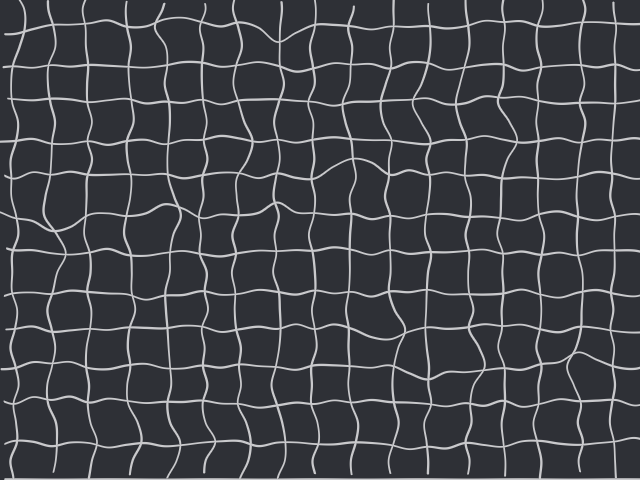
This pattern is drawn by a Shadertoy shader. Its source:

```glsl
// A hand-drawn wobbly net: 17 pale vertical and 13 horizontal strands on slate.
// Each strand is a Catmull-Rom curve through jittered knots, two per cell;
// crossings share rare strong kinks, and strand ends stop raggedly near the edges.

const vec3 SLATE = vec3(0.18, 0.19, 0.212);
const vec3 CHALK = vec3(0.79, 0.79, 0.80);
const vec2 COUNT = vec2(17.0, 13.0);          // strands across and up
const vec2 ORIGIN = vec2(0.0290, 0.0013);     // lower-left crossing
const float PITCH = 0.0784;                   // cell size, canvas height = 1
const float HALF_WIDTH = 0.0021;
const float SWELL = 0.16;                     // variation of the stroke width
const float DRIFT = 0.08;                     // offset of a whole strand
const float JITTER = 0.08;                    // offset of a crossing
const float RIPPLE = 0.13;                    // bend between crossings
const float KINK = 0.42;                      // rare strong pull on a crossing
const float KINK_CHANCE = 0.05;
const float LEAN = 0.42;                      // sideways pull on a group

float hash(vec2 p) {
    vec3 q = fract(p.xyx * 0.1031);
    q += dot(q, q.yzx + 33.33);
    return fract((q.x + q.y) * q.z);
}

float signedHash(vec2 p) { return 2.0 * hash(p) - 1.0; }

// Columns lean right near the lower left and left near the upper right.
float lean(vec2 id) {
    vec2 low = (id - vec2(4.5, 1.0)) / vec2(3.2, 0.5);
    vec2 high = (id - vec2(11.0, 10.0)) / vec2(2.2, 0.5);
    return LEAN * (exp(-dot(low, low)) - exp(-dot(high, high)));
}

// Sideways offset of a strand at a crossing; axis 0 = column, 1 = row.
float crossing(float line, float node, float axis) {
    vec2 id = axis < 0.5 ? vec2(line, node) : vec2(node, line);
    float shift = JITTER * signedHash(id + 19.0 + 71.0 * axis);
    if (hash(id + 137.0) < KINK_CHANCE) {
        float angle = 6.2832 * hash(id + 211.0);
        shift += KINK * (axis < 0.5 ? cos(angle) : sin(angle));
    }
    return shift + (axis < 0.5 ? lean(id) : 0.0);
}

// Even knots are crossings, odd knots ripple about their midpoint.
float knot(float line, float k, float axis) {
    float node = floor(k * 0.5);
    float here = crossing(line, node, axis);
    if (k - 2.0 * node < 0.5) return here;
    float middle = 0.5 * (here + crossing(line, node + 1.0, axis));
    return middle + RIPPLE * signedHash(vec2(line + 307.0 * axis, k + 53.0));
}

// Signed distance to one strand; g = (along, across) in cells.
float strand(vec2 g, float line, float axis, vec2 span) {
    float u = 2.0 * g.x;
    float k = floor(u);
    float f = u - k;
    float a = knot(line, k - 1.0, axis);
    float b = knot(line, k, axis);
    float c = knot(line, k + 1.0, axis);
    float d = knot(line, k + 2.0, axis);

    float c1 = 0.5 * (c - a);
    float c2 = a - 2.5 * b + 2.0 * c - 0.5 * d;
    float c3 = 1.5 * (b - c) + 0.5 * (d - a);
    float offset = b + f * (c1 + f * (c2 + f * c3));
    float slope = 2.0 * (c1 + f * (2.0 * c2 + 3.0 * f * c3));
    offset += DRIFT * signedHash(vec2(line, 401.0 + axis));

    // The bottom row stays straight along the canvas edge.
    if (axis > 0.5 && line < 0.5) { offset = 0.0; slope = 0.0; }

    float side = abs(g.y - line - offset) / sqrt(1.0 + slope * slope);
    float beyond = max(0.0, max(span.x - g.x, g.x - span.y));
    float swell = 1.0 + SWELL * sin(2.3 * g.x + 4.1 * line + 2.0 * axis);
    return PITCH * length(vec2(side, beyond)) - HALF_WIDTH * swell;
}

// Ragged start and end of a strand, in cells along it.
vec2 strandSpan(float line, float axis, float aspect) {
    float first = hash(vec2(line, 503.0 + axis));
    float last = hash(vec2(line, 607.0 + axis));
    vec2 ends = axis < 0.5
        ? vec2(mix(-0.002, 0.018, first), mix(1.015, 0.985, last))
        : vec2(mix(-0.006, 0.018, first), aspect + mix(0.04, -0.008, last));
    return (ends - (axis < 0.5 ? ORIGIN.y : ORIGIN.x)) / PITCH;
}

void mainImage(out vec4 fragColor, in vec2 fragCoord) {
    float pixel = 1.0 / iResolution.y;
    float aspect = iResolution.x * pixel;
    vec2 cell = (fragCoord * pixel - ORIGIN) / PITCH;

    // Nearest strand among three neighbours in each direction.
    float dist = 1.0;
    for (int axis = 0; axis < 2; axis++) {
        vec2 g = axis == 0 ? cell.yx : cell;
        float total = axis == 0 ? COUNT.x : COUNT.y;
        for (int n = -1; n <= 1; n++) {
            float line = floor(g.y + 0.5) + float(n);
            if (line < 0.0 || line >= total) continue;
            vec2 span = strandSpan(line, float(axis), aspect);
            dist = min(dist, strand(g, line, float(axis), span));
        }
    }

    float ink = clamp(0.5 - dist / pixel, 0.0, 1.0);
    fragColor = vec4(mix(SLATE, CHALK, ink), 1.0);
}
```
